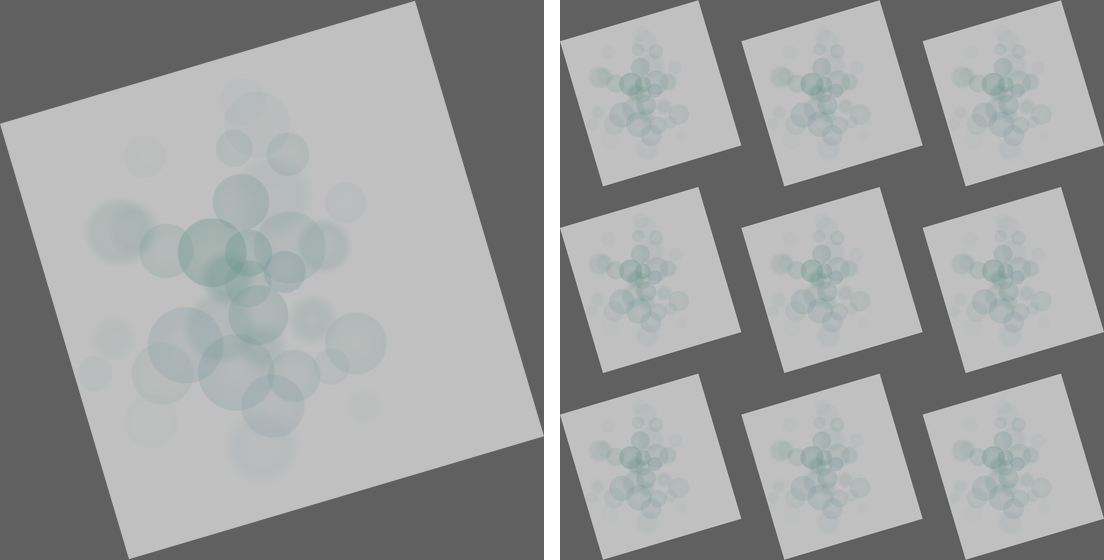
Left: one tile. Right: repeated 3 by 3.
A Shadertoy shader for this background:

```glsl
const vec3 BACKDROP = vec3(0.376);
const vec3 SHEET = vec3(0.753);
const vec3 GREEN_INK = vec3(0.43, 0.60, 0.54);
const vec3 BLUE_INK = vec3(0.42, 0.55, 0.61);
const vec2 SHEET_HALF = vec2(0.3865, 0.4055);
const float SHEET_TILT = 0.288;
const vec2 CLUSTER = vec2(-0.05, -0.02);
const float CLUSTER_RADIUS = 0.33;
const float GOLDEN_ANGLE = 2.39996;
const int DISCS = 34;

float hash(float n) {
    return fract(sin(n * 127.1 + 3.7) * 43758.5);
}

vec2 rotate(vec2 p, float angle) {
    float c = cos(angle), s = sin(angle);
    return vec2(c * p.x - s * p.y, s * p.x + c * p.y);
}

float boxDistance(vec2 p, vec2 halfSize) {
    vec2 d = abs(p) - halfSize;
    return length(max(d, 0.0)) + min(max(d.x, d.y), 0.0);
}

// Coverage of a translucent disc that is a little denser towards its rim
float discCoverage(vec2 p, float radius, float blur) {
    float d = length(p);
    float body = 1.0 - smoothstep(-blur, blur, d - radius);
    return body * mix(0.72, 1.0, smoothstep(0.1, 1.0, d / radius));
}

// Discs on a jittered spiral, fading with distance from the cluster centre
vec3 paintDiscs(vec3 color, vec2 p, float pixel) {
    for (int i = 0; i < DISCS; i++) {
        float n = float(i);
        float t = (n + 0.5) / float(DISCS);
        float angle = n * GOLDEN_ANGLE + 1.2 * hash(n);
        float reach = CLUSTER_RADIUS * pow(t, 0.7) * mix(0.85, 1.08, hash(n + 40.0));
        vec2 center = CLUSTER + reach * vec2(cos(angle), sin(angle));

        float radius = mix(0.03, 0.069, hash(n + 80.0));
        float blur = i % 3 == 1 ? mix(0.009, 0.02, hash(n + 120.0)) : pixel;
        float strength = mix(0.34, 0.03, t) * mix(0.6, 1.4, hash(n + 160.0));
        vec3 ink = mix(GREEN_INK, BLUE_INK, hash(n + 200.0));

        color = mix(color, ink, strength * discCoverage(p - center, radius, blur));
    }
    return color;
}

void mainImage(out vec4 fragColor, in vec2 fragCoord) {
    float pixel = 1.0 / iResolution.y;
    vec2 p = (fragCoord - 0.5 * iResolution.xy) * pixel;

    // The tilted sheet stays inside the canvas, so the plain border tiles
    float edge = boxDistance(rotate(p, -SHEET_TILT), SHEET_HALF);
    float sheet = 1.0 - smoothstep(-0.7 * pixel, 0.7 * pixel, edge);

    vec3 color = mix(BACKDROP, paintDiscs(SHEET, p, pixel), sheet);
    fragColor = vec4(color, 1.0);
}
```
